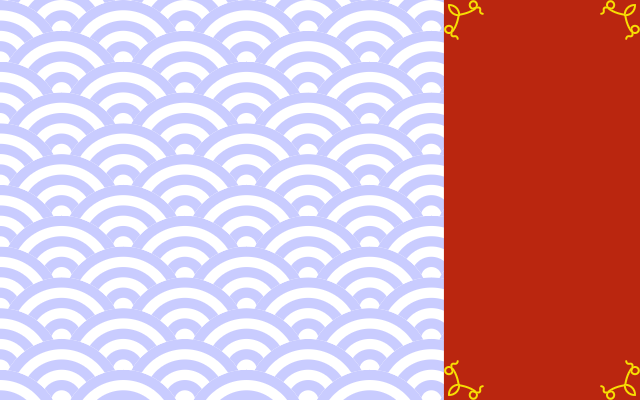
A WebGL 2 fragment shader for this pattern:

```glsl
#version 300 es
precision highp float;

uniform vec2 u_resolution;
out vec4 outColor;

// Layout units: the canvas is 768 wide and 480 high.
const vec2 CANVAS = vec2(768.0, 480.0);
const float PANEL_LEFT = 532.7;
const float WAVE_RADIUS = 73.95;

const vec3 LAVENDER = vec3(0.79, 0.80, 1.0);
const vec3 WHITE = vec3(1.0);
const vec3 RED = vec3(0.73, 0.15, 0.06);
const vec3 YELLOW = vec3(0.97, 0.87, 0.01);

// Coverage of the region where the signed distance is negative.
float fill(float dist, float pixel) {
  return clamp(0.5 - dist / pixel, 0.0, 1.0);
}

float segmentDistance(vec2 p, vec2 a, vec2 b) {
  vec2 ab = b - a;
  float t = clamp(dot(p - a, ab) / dot(ab, ab), 0.0, 1.0);
  return length(p - a - ab * t);
}

// Distance to a quadratic curve, walked in short segments.
float curveDistance(vec2 p, vec2 a, vec2 b, vec2 c) {
  float dist = 1e3;
  vec2 previous = a;
  for (int i = 1; i <= 8; i++) {
    float t = float(i) / 8.0;
    vec2 next = mix(mix(a, b, t), mix(b, c, t), t);
    dist = min(dist, segmentDistance(p, previous, next));
    previous = next;
  }
  return dist;
}

// White bands alternate with lavender, six to a radius.
vec3 waveRings(float radius, float bandWidth, float pixel) {
  float band = abs(mod(radius, 2.0 * bandWidth) - 0.5 * bandWidth);
  band = min(band, 2.0 * bandWidth - band);
  return mix(LAVENDER, WHITE, fill(band - 0.5 * bandWidth, pixel));
}

// Staggered rows of discs, each row overlapping the one above it.
vec3 wavePattern(vec2 p, float radius, float pixel) {
  float rowStep = 0.5 * radius;
  float firstRow = floor(p.y / rowStep);
  vec3 color = LAVENDER;
  for (int i = -1; i <= 2; i++) {
    float row = firstRow + float(i);
    float shift = mod(row, 2.0) * radius;
    float x = mod(p.x - shift + radius, 2.0 * radius) - radius;
    float dist = length(vec2(x, p.y - row * rowStep));
    vec3 rings = waveRings(dist, radius / 6.0, pixel);
    color = mix(color, rings, fill(dist - radius, pixel));
  }
  return color;
}

// Corner sprig, folded across its diagonal: a leaf and two curling vines.
float sprigDistance(vec2 p) {
  p = vec2(max(p.x, p.y), min(p.x, p.y));
  vec2 diagonal = vec2(p.x + p.y, p.x - p.y) * 0.7071;
  float leaf = abs(length(diagonal - vec2(17.2, -7.8)) - 11.6);

  float stem = curveDistance(p, vec2(19.5, 17.5), vec2(31.0, 15.5), vec2(38.0, 10.0));
  float bud = abs(length((p - vec2(35.3, 6.0)) * vec2(1.0, 0.95)) - 4.3);
  float curl = curveDistance(p, vec2(36.0, 10.0), vec2(44.5, 7.0), vec2(43.5, 12.5));
  float tip = curveDistance(p, vec2(43.5, 12.5), vec2(43.0, 16.0), vec2(46.5, 16.5));
  return min(min(leaf, stem), min(bud, min(curl, tip)));
}

void main() {
  float pixel = CANVAS.y / u_resolution.y;
  vec2 p = gl_FragCoord.xy / u_resolution * CANVAS;
  p.y = CANVAS.y - p.y;

  vec3 color = wavePattern(p, WAVE_RADIUS, pixel);

  // Panel with one sprig mirrored into its four corners.
  vec2 corner = min(p - vec2(PANEL_LEFT, 0.0), CANVAS - p);
  float sprig = fill(sprigDistance(corner) - 1.2, pixel);
  vec3 panel = mix(RED, YELLOW, sprig);
  color = mix(color, panel, fill(PANEL_LEFT - p.x, pixel));

  outColor = vec4(color, 1.0);
}
```
